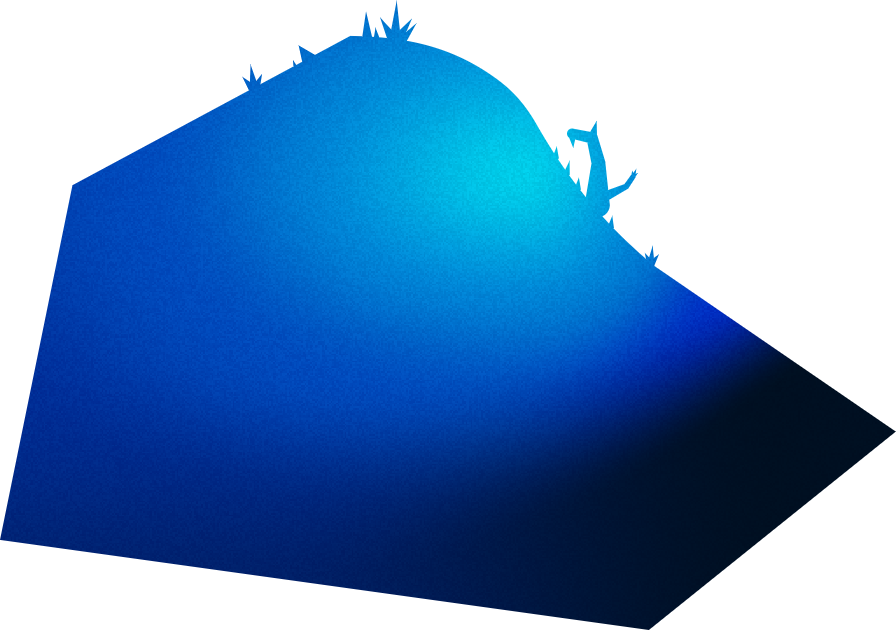
This background is drawn by a WebGL 2 fragment shader. Its source:

```glsl
#version 300 es
precision highp float;
// A grainy blue polygonal hill with a cyan glow, grass tufts and a hooked thorny plant on white.
uniform vec2 u_resolution;
out vec4 outColor;

const vec3 CYAN = vec3(0.0, 0.80, 0.91);
const vec3 AZURE = vec3(0.0, 0.55, 0.85);
const vec3 COBALT = vec3(0.0, 0.29, 0.74);
const vec3 NAVY = vec3(0.0, 0.18, 0.60);
const vec3 INDIGO = vec3(0.0, 0.17, 0.78);
const vec3 DUSK = vec3(0.0, 0.12, 0.40);
const vec3 MIDNIGHT = vec3(0.0, 0.06, 0.13);

float hash(vec2 p) {
  vec3 q = fract(p.xyx * 0.1031);
  q += dot(q, q.yzx + 33.33);
  return fract((q.x + q.y) * q.z);
}

// Signed distance to a line, positive on the left of a to b.
float edge(vec2 p, vec2 a, vec2 b) {
  vec2 d = normalize(b - a), v = p - a;
  return d.x * v.y - d.y * v.x;
}

// Tapered stroke from a to b.
float limb(vec2 p, vec2 a, vec2 b, float ra, float rb) {
  vec2 d = b - a;
  float t = clamp(dot(p - a, d) / dot(d, d), 0.0, 1.0);
  return length(p - a - d * t) - mix(ra, rb, t);
}

// Three pointed blades fanning from one base.
float tuft(vec2 p, vec2 base, float size, float width, float lean) {
  float d = 1e3;
  for (int i = -1; i <= 1; i++) {
    float a = lean + 0.57 * float(i);
    float len = size * (i == 0 ? 1.0 : 0.7);
    d = min(d, limb(p, base, base + len * vec2(sin(a), cos(a)), width, 0.0));
  }
  return d;
}

// Cubic height between two knots, each given as (x, y, slope).
float hermite(float x, vec3 a, vec3 b) {
  float w = b.x - a.x, t = clamp((x - a.x) / w, 0.0, 1.0), s = 1.0 - t;
  return s * s * ((1.0 + 2.0 * t) * a.y + t * w * a.z)
       + t * t * ((1.0 + 2.0 * s) * b.y - s * w * b.z);
}

float hillHeight(float x) {
  vec3 crest = vec3(55.6, 94.3, -0.02), shoulder = vec3(77.8, 88.2, -0.68);
  vec3 steep = vec3(85.2, 80.2, -1.75), foot = vec3(103.7, 57.9, -0.85);
  if (x < shoulder.x) return hermite(x, crest, shoulder);
  if (x < steep.x) return hermite(x, shoulder, steep);
  return hermite(x, steep, foot) - 0.686 * max(x - foot.x, 0.0);
}

float land(vec2 p) {
  float h = hillHeight(p.x);
  float slope = (hillHeight(p.x + 0.1) - h) / 0.1;
  float d = (p.y - h) / sqrt(1.0 + slope * slope);
  vec2 west = vec2(0.0, 14.3), shelf = vec2(11.5, 70.6), south = vec2(103.0, 0.0);
  d = max(d, edge(p, west, shelf));
  d = max(d, edge(p, shelf, vec2(55.6, 94.3)));
  d = max(d, edge(p, vec2(142.2, 31.5), south));
  return max(d, edge(p, south, west));
}

float grass(vec2 p) {
  float d = tuft(p, vec2(40.4, 85.6), 4.2, 0.8, -0.15);
  d = min(d, limb(p, vec2(49.0, 90.6), vec2(47.4, 92.8), 1.2, 0.0));
  d = min(d, limb(p, vec2(47.0, 89.0), vec2(46.5, 90.5), 0.4, 0.0));
  d = min(d, limb(p, vec2(58.3, 93.5), vec2(58.1, 98.2), 0.9, 0.0));
  d = min(d, limb(p, vec2(59.8, 93.8), vec2(59.6, 95.6), 0.5, 0.0));
  d = min(d, tuft(p, vec2(62.7, 93.2), 6.7, 1.0, 0.04));
  d = min(d, limb(p, vec2(63.4, 93.0), vec2(66.1, 96.3), 0.8, 0.0));
  d = min(d, tuft(p, vec2(103.3, 58.0), 3.0, 0.6, 0.1));
  // Small thorns along the slope
  for (int i = 0; i < 6; i++) {
    float x = 88.2 + 1.75 * float(i), r = hash(vec2(float(i), 7.0));
    vec2 root = vec2(x, hillHeight(x) - 0.3);
    d = min(d, limb(p, root, root + vec2(r - 0.4, 1.2 + r), 0.5, 0.0));
  }
  return d;
}

float hookedPlant(vec2 p) {
  vec2 waist = vec2(95.0, 74.1), neck = vec2(94.0, 78.1), beak = vec2(90.8, 78.8);
  vec2 elbow = vec2(99.4, 70.4), hand = vec2(100.5, 72.0);
  float d = limb(p, vec2(94.8, 67.5), waist, 2.0, 1.1);
  d = min(d, limb(p, waist, neck, 1.1, 0.9));
  d = min(d, limb(p, neck, beak, 0.9, 0.8));
  d = min(d, limb(p, beak, vec2(91.0, 76.5), 0.7, 0.0));
  d = min(d, limb(p, neck, vec2(94.7, 80.8), 0.8, 0.0));
  d = min(d, limb(p, vec2(96.0, 68.8), elbow, 0.8, 0.45));
  d = min(d, limb(p, elbow, hand, 0.45, 0.4));
  return min(d, tuft(p, hand, 1.3, 0.35, 0.4));
}

vec3 shade(vec2 p) {
  // Uneven glow, widest towards the left
  vec2 q = p - vec2(83.3, 72.3);
  q *= vec2(q.x < 0.0 ? 0.6 : 1.0, q.y > 0.0 ? 0.8 : 1.0);
  float r = length(q);
  vec3 c = mix(CYAN, AZURE, smoothstep(0.0, 20.0, r));
  c = mix(c, COBALT, smoothstep(14.0, 38.0, r));
  c = mix(c, NAVY, smoothstep(35.0, 60.0, r));
  c = mix(c, INDIGO, smoothstep(75.0, 112.0, p.x) * smoothstep(24.0, 40.0, r));
  // Shadow rising to the right
  float k = p.x / 118.5, soft = mix(24.0, 10.0, min(k, 1.0));
  float shadow = 1.0 - smoothstep(-soft, soft, p.y - 20.5 - 25.0 * k * k * k);
  c = mix(c, mix(DUSK, MIDNIGHT, smoothstep(40.0, 125.0, p.x)), shadow);
  float grain = hash(floor(p * 3.6)) - 0.5;
  return c + grain * vec3(0.02, 0.07, 0.07) * c.b;
}

void main() {
  // One unit is a hundredth of the canvas height
  vec2 p = 100.0 * gl_FragCoord.xy / u_resolution.y;
  float d = min(land(p), min(grass(p), hookedPlant(p)));
  float cover = clamp(0.5 - d * u_resolution.y / 100.0, 0.0, 1.0);
  outColor = vec4(mix(vec3(1.0), shade(p), cover), 1.0);
}
```
